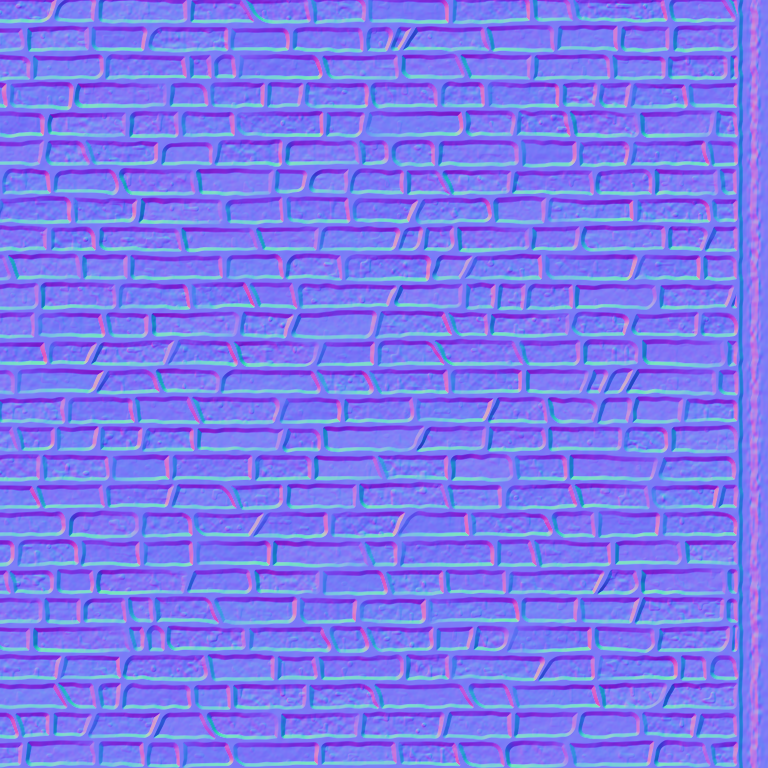
Give the GLSL for this texture map, as a Shadertoy shader.

```glsl
const float ROWS = 26.85;          // courses down the canvas
const float BRICKS = 11.3;         // average bricks across
const float JOINT_GAP = 0.0045;    // flat mortar between bricks
const float RELIEF = 0.0043;       // brick height above mortar
const float BEVEL_TOP = 0.0054;
const float BEVEL_BOTTOM = 0.0042;
const float JOINT_JITTER = 0.56;   // variation of brick length
const float SPLIT_CHANCE = 0.07;   // share of bricks cut in two
const float EDGE_WEAR = 0.0026;
const float ROUGHNESS = 0.0017;
const float WALL_END = 0.960;      // bricks stop here, trim begins
const float TRIM_DROP = 0.978;
const float SAMPLE_STEP = 0.001;
const float BRIGHTNESS = 0.968;

float hash(vec2 p) {
    vec3 q = fract(vec3(p.xyx) * 0.1031);
    q += dot(q, q.yzx + 33.33);
    return fract((q.x + q.y) * q.z);
}

float noise(vec2 p) {
    vec2 i = floor(p), f = fract(p);
    f = f * f * (3.0 - 2.0 * f);
    return mix(mix(hash(i), hash(i + vec2(1, 0)), f.x),
               mix(hash(i + vec2(0, 1)), hash(i + vec2(1, 1)), f.x), f.y);
}

float roundedBox(vec2 p, vec2 halfSize, float radius) {
    radius = min(radius, max(min(halfSize.x, halfSize.y), 0.0));
    vec2 q = abs(p) - halfSize + radius;
    return length(max(q, 0.0)) + min(max(q.x, q.y), 0.0) - radius;
}

// Position of a vertical joint, shifted and slightly slanted
float jointAt(float index, float row, float localY) {
    vec2 id = vec2(index, row);
    float slant = 2.0 * hash(id + 71.0) - 1.0;
    return index + (hash(id + 20.0) - 0.5) * JOINT_JITTER
         + slant * slant * slant * 0.25 * localY;
}

float brickHeight(vec2 p) {
    // Courses with a gentle waver
    float y = p.y * ROWS + (noise(p * vec2(13.0, 27.0) + 5.0) - 0.5) * 0.10;
    float row = floor(y);
    float localY = y - row - 0.5;
    float offset = 0.5 * mod(row, 2.0) + 0.6 * hash(vec2(row, 9.0)) + 2.0;
    float x = p.x * BRICKS + offset;

    // Joints on either side
    float index = floor(x);
    if (x < jointAt(index, row, localY)) index -= 1.0;
    else if (x > jointAt(index + 1.0, row, localY)) index += 1.0;
    float left = jointAt(index, row, localY);
    float right = jointAt(index + 1.0, row, localY);
    vec2 id = vec2(index, row);

    // Occasional cut brick
    if (hash(id + 43.0) < SPLIT_CHANCE) {
        float cut = mix(left, right, 0.35 + 0.35 * hash(id + 51.0));
        if (x < cut) right = cut;
        else { left = cut; id += 0.37; }
    }
    right = min(right, WALL_END * BRICKS + offset + 0.5 * JOINT_GAP * BRICKS);

    // Worn outline with a different radius at every corner
    vec2 q = vec2((x - 0.5 * (left + right)) / BRICKS, localY / ROWS);
    vec2 halfSize = 0.5 * vec2((right - left) / BRICKS, 1.0 / ROWS) - 0.5 * JOINT_GAP;
    halfSize.y -= 0.0012 * hash(id + 12.0);
    float corner = hash(id * 3.0 + step(0.0, q) * vec2(17.0, 31.0) + 60.0);
    float d = roundedBox(q, halfSize, 0.002 + 0.013 * corner * corner * corner);
    d += (noise(p * 75.0) - 0.5) * EDGE_WEAR;
    float bevel = mix(BEVEL_BOTTOM, BEVEL_TOP, smoothstep(-0.3, 0.3, localY));
    float body = clamp(-d / bevel, 0.0, 1.0);

    // Face grain, pits and tilt
    float rough = mix(0.2, 1.0, hash(id + 83.0)) * ROUGHNESS;
    float grain = noise(p * vec2(110.0, 145.0)) + 0.45 * noise(p * 260.0 + 8.0);
    float pits = smoothstep(0.70, 0.95, noise(p * 125.0 + 40.0));
    float tilt = dot(q, vec2(hash(id + 91.0), hash(id + 97.0)) - 0.5) * 0.12;
    float face = (grain - 0.7 - 0.6 * pits) * rough + tilt;
    return body * (RELIEF + face);
}

// Raised vertical trim with a chipped outer edge
float trimHeight(vec2 p) {
    float wobble = noise(vec2(p.y * 90.0, 3.0)) - 0.5;
    float chips = noise(p * vec2(240.0, 130.0)) - 0.5;
    float start = WALL_END + 0.0025 + 0.002 * wobble;
    float rise = clamp((p.x - start) / 0.0042, 0.0, 1.0);
    float drop = clamp((p.x - TRIM_DROP - 0.003 * wobble) / 0.0085, 0.0, 1.0);
    float worn = smoothstep(0.970, 0.980, p.x) * (1.0 - smoothstep(0.987, 0.994, p.x));
    return RELIEF * (rise - 1.2 * drop) + chips * rise * mix(0.0004, 0.0022, worn);
}

float surfaceHeight(vec2 p) {
    return brickHeight(p) + trimHeight(p) + 0.0004 * noise(p * 120.0 + 15.0);
}

void mainImage(out vec4 fragColor, in vec2 fragCoord) {
    vec2 p = fragCoord / iResolution.xy;
    float e = max(SAMPLE_STEP, 0.5 / iResolution.y);
    vec2 slope = vec2(surfaceHeight(p + vec2(e, 0)) - surfaceHeight(p - vec2(e, 0)),
                      surfaceHeight(p + vec2(0, e)) - surfaceHeight(p - vec2(0, e))) / (2.0 * e);
    // Tangent-space normal with green pointing down
    vec3 normal = normalize(vec3(-slope.x, slope.y, 1.0));
    fragColor = vec4((0.5 + 0.5 * normal) * BRIGHTNESS, 1.0);
}
```
